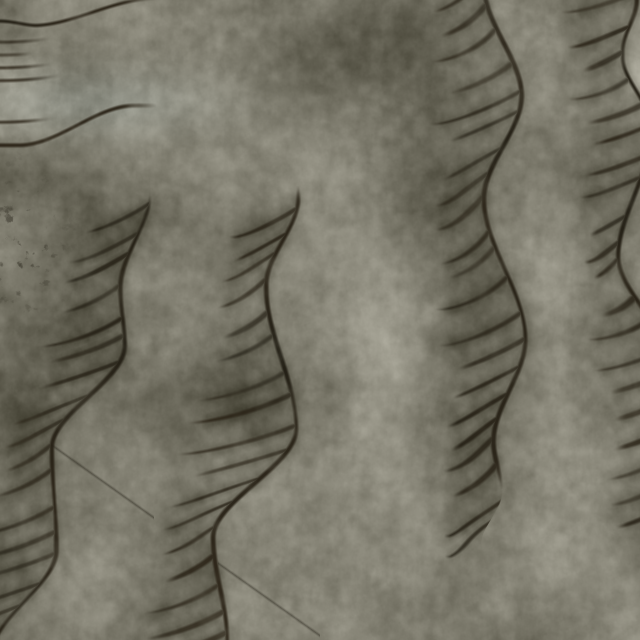
Give the GLSL for this pattern, as a Shadertoy shader.

```glsl
// Ink study of rippling folds on aged grey paper. Wavy contours are chains of
// smoothsteps with rows of curved, tapering hatch strokes running into them;
// layered value noise supplies the mottled paper and the wear.

const vec3 PAPER = vec3(.497, .488, .434);
const vec3 INK = vec3(.125, .112, .075);
const vec3 INK_WORN = vec3(.20, .16, .105);
const float HATCH_SPACING = .0425;
const float HATCH_CURVE = 1.5;
const float HATCH_WIDTH = .0037;
const float CONTOUR_WIDTH = .0031;
const float SOFTNESS = .0027;
const float MOTTLE = .24;
const float GRAIN = .13;
const float SHADE = .062;
const float HALO = .075;

// Per fold: left edge of the hatching, its lean, stroke drop and extents.
const vec4 LEFT = vec4(.265, .455, .675, .885);
const vec4 LEAN = vec4(-.37, -.24, .03, .08);
const vec4 DROP = vec4(.045, .045, .052, .032);
const vec4 TOP = vec4(.305, .29, -.2, -.2);
const vec4 CONTOUR_END = vec4(1.2, 1.2, .765, 1.2);
const vec4 HATCH_END = vec4(1.2, 1.2, .875, .875);

float hash(vec2 p) {
    vec3 h = fract(p.xyx * .1031);
    h += dot(h, h.yzx + 33.33);
    return fract((h.x + h.y) * h.z);
}

float noise(vec2 p) {
    vec2 i = floor(p), f = fract(p);
    f = f * f * (3. - 2. * f);
    return mix(mix(hash(i), hash(i + vec2(1, 0)), f.x),
               mix(hash(i + vec2(0, 1)), hash(i + 1.), f.x), f.y);
}

float fbm(vec2 p) {
    float sum = 0., amp = .533;
    for (int i = 0; i < 4; i++) {
        sum += amp * noise(p);
        p = mat2(1.6, 1.2, -1.2, 1.6) * p + 7.3;
        amp *= .5;
    }
    return sum;
}

float blob(vec2 p, float x, float y, float rx, float ry) {
    vec2 d = (p - vec2(x, y)) / vec2(rx, ry);
    return exp(-dot(d, d));
}

float stroke(float d, float halfWidth) {
    float soft = max(SOFTNESS, 1. / iResolution.y);
    return 1. - smoothstep(halfWidth - soft, halfWidth + soft, abs(d));
}

// Horizontal position of a fold's contour at depth t below the top edge.
#define S(a, b) smoothstep(a, b, t)
float contourX(int fold, float t) {
    if (fold == 0) return .235 - .047 * S(.3, .45) + .007 * S(.45, .54)
        - .114 * S(.54, .7) + .007 * S(.7, .85) - .1 * S(.86, 1.02);
    if (fold == 1) return .466 - .05 * S(.31, .445) + .047 * S(.45, .67)
        - .13 * S(.67, .84) + .022 * S(.84, 1.);
    if (fold == 2) return .757 + .058 * S(-.02, .15) - .059 * S(.15, .31)
        + .065 * S(.31, .53) - .05 * S(.53, .69) + .013 * S(.69, .77) - .032 * S(.77, .85);
    return .995 - .022 * S(0., .08) + .04 * S(.09, .19) - .047 * S(.22, .4) + .074 * S(.4, .56);
}

// Returns contour ink, hatch ink, soft shading and smudge halo of one fold.
vec4 drawFold(int fold, vec2 q) {
    float t = q.y, x = contourX(fold, t), top = TOP[fold], drop = DROP[fold];
    float slope = (contourX(fold, t + .002) - contourX(fold, t - .002)) / .004;
    float taper = S(top, top + .03) * (1. - S(CONTOUR_END[fold] - .05, CONTOUR_END[fold]));
    float weight = CONTOUR_WIDTH * mix(.75, 1.2, noise(vec2(t * 14., fold)));
    float across = (q.x - x) / sqrt(1. + slope * slope);
    float line = sqrt(taper) * stroke(across, weight * mix(.5, 1., taper));

    // Hatch rows: u runs from the loose end (0) to the contour (1).
    float left = LEFT[fold] + LEAN[fold] * t, width = max(x - left, .03);
    float u = (q.x - left) / width, uc = clamp(u, 0., 1.);
    float row = (t + drop * pow(uc, HATCH_CURVE)) / HATCH_SPACING;
    float steep = drop * HATCH_CURVE * pow(uc, HATCH_CURVE - 1.) / width;
    float hatch = 0., halo = taper * exp(-across * across / .0001);
    for (int k = -1; k <= 1; k++) {
        float id = floor(row) + float(k);
        vec2 seed = vec2(id + 20., fold * 17 + 3);
        float centre = id + .5 + .5 * (hash(seed) - .5);
        float depth = centre * HATCH_SPACING;
        float start = mix(-.15, .18, hash(seed + 5.1));
        float d = (row - centre) * HATCH_SPACING / sqrt(1. + steep * steep);
        float reach = smoothstep(start, start + .25, u) * (1. - smoothstep(.98, 1.02, u))
            * step(top + .055, depth) * step(depth, HATCH_END[fold]);
        float swell = mix(.55, 1., smoothstep(0., .65, u)) * mix(.8, 1.1, hash(seed + 2.3));
        hatch = max(hatch, reach * stroke(d, HATCH_WIDTH * swell) * mix(.68, 1., hash(seed + 9.7)));
        halo = max(halo, reach * exp(-d * d / .00013));
    }
    float shade = smoothstep(-.8, .4, u) * (1. - smoothstep(.9, 1.06, u))
        * S(top, top + .04) * (1. - S(HATCH_END[fold] - .06, HATCH_END[fold]));
    return vec4(line, hatch, shade, halo);
}

void mainImage(out vec4 fragColor, in vec2 fragCoord) {
    vec2 q = fragCoord / iResolution.xy;
    q.y = 1. - q.y;

    // Paper: broad stains, fine mottling and vertical fibres.
    float tone = MOTTLE * (fbm(q * 8.) - .5) + GRAIN * (fbm(q * 58.) - .5)
        + .05 * (fbm(q * vec2(70, 19) + 4.) - .5);
    float pale = blob(q, .15, .16, .17, .05);
    tone += .11 * pale + .06 * blob(q, .57, .58, .09, .25) + .06 * blob(q, .88, .82, .1, .2)
        + .05 * blob(q, .87, .3, .04, .35) + .14 * blob(q, 1., .11, .025, .06);
    tone -= .13 * blob(q, .54, .09, .16, .09) + .11 * blob(q, .65, .31, .06, .1)
        + .14 * blob(q, .03, .28, .2, .06) + .1 * blob(q, 0., .62, .1, .2);
    float specks = smoothstep(.62, .8, fbm(q * 70.)) * blob(q, .03, .38, .06, .09);

    // Upright folds.
    vec4 marks = vec4(0);
    for (int i = 0; i < 4; i++) marks = max(marks, drawFold(i, q));

    // Sideways folds and short creases at the upper left.
    float upper = .033 + .007 * smoothstep(0., .06, q.x) - .042 * smoothstep(.05, .24, q.x);
    float lower = .227 - .062 * smoothstep(.03, .21, q.x);
    float side = sqrt(1. - smoothstep(.18, .245, q.x))
        * max(stroke(q.y - upper, .0025), stroke(q.y - lower, .0029));
    for (int i = 0; i < 5; i++) {
        float y = .066 + .02 * float(i) + (i > 3 ? .045 : 0.);
        float len = mix(.05, .11, hash(vec2(i, 4)));
        side = max(side, .85 * stroke(q.y - y + .9 * q.x * q.x, .0024) * (1. - smoothstep(.3 * len, len, q.x)));
    }
    float scratch = stroke((q.y - .695 - .71 * (q.x - .08)) * .815, .0012)
        * step(.05, abs(q.x - .29)) * step(abs(q.x - .29), .21);

    // Ink over paper, thinned by wear.
    vec3 color = PAPER + tone - SHADE * marks.z - HALO * marks.w + vec3(-.015, 0, .01) * pale;
    color = mix(color, INK, .5 * scratch + .55 * specks);
    float wear = mix(.76, 1., smoothstep(.25, .6, fbm(q * 24. + 3.)));
    float ink = max(max(marks.x, .94 * marks.y), side) * wear;
    color = mix(color, mix(INK, INK_WORN, noise(q * 9.) * .7), .95 * ink);
    fragColor = vec4(clamp(color, 0., 1.), 1);
}
```
